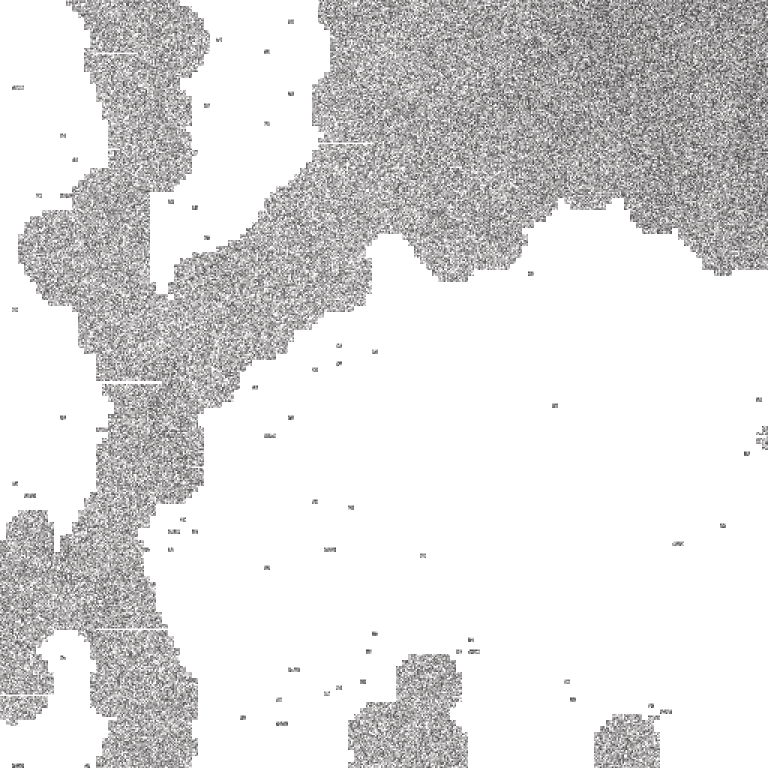
Write a WebGL 1 fragment shader that draws this texture.

```glsl
precision highp float;
// Grainy grey land around a large white bay, with stepped, scalloped coasts.
// A few soft shapes plus noise form the land, scattered discs round its edge,
// and a coarse cell grid steps it; fine grain, slits and specks go on top.

uniform vec2 u_resolution;

const float GRAINS = 512.0;         // fine grains across the canvas
const float CELL = 4.0;             // grains per coast cell
const float DISC_SPACING = 0.06;
const float DISC_RADIUS = 0.043;
const float DISC_INSET = 0.025;     // how far inland disc centres must lie
const float COAST_WOBBLE = 0.075;
const float GRAIN_MEAN = 0.69;
const float GRAIN_SPREAD = 0.42;
const float NORTHEAST_SHADE = 0.08;
const float SLIT_CHANCE = 0.02;
const float SPECK_NEAR = 0.07;      // chance of a speck beside the coast
const float SPECK_FAR = 0.003;      // and in open white
const vec3 PAPER = vec3(1.0);
const vec3 INK_TINT = vec3(1.0, 0.99, 0.988);
const float TAU = 6.28318;

float hash(vec2 p) {
  vec3 q = fract(vec3(p.xyx) * 0.1031);
  q += dot(q, q.yzx + 33.33);
  return fract((q.x + q.y) * q.z);
}

float noise(vec2 p) {
  vec2 i = floor(p), f = fract(p);
  f = f * f * (3.0 - 2.0 * f);
  return mix(mix(hash(i), hash(i + vec2(1.0, 0.0)), f.x),
             mix(hash(i + vec2(0.0, 1.0)), hash(i + 1.0), f.x), f.y);
}

// Positive inside a rounded bar from a to b.
float bar(vec2 p, vec2 a, vec2 b, float radius) {
  vec2 d = b - a;
  float t = clamp(dot(p - a, d) / dot(d, d), 0.0, 1.0);
  return radius - length(p - a - d * t);
}

// Soft height of the land: positive inland, negative offshore.
float land(vec2 p) {
  float columnX = 0.165 + 0.04 * cos(TAU * (p.y - 0.09) / 0.38);
  float column = 0.073 - abs(p.x - columnX);
  float coastY = 0.69 + 0.06 * cos(TAU * (p.x - 0.77) / 0.35);
  float north = min(p.y - coastY, p.x - 0.42);
  float hillY = 0.03 + 0.11 * cos(TAU * (p.x - 0.55) / 0.27) - 0.25 * (p.x - 0.55);
  float hills = min(hillY - p.y, min(p.x - 0.41, 0.9 - p.x));
  float bridge = bar(p, vec2(0.22, 0.5), vec2(0.47, 0.76), 0.08);
  float spur = bar(p, vec2(0.05, 0.32), vec2(0.0, 0.12), 0.05);
  float islet = bar(p, vec2(1.0, 0.43), vec2(1.03, 0.43), 0.05);
  float shape = max(max(max(column, north), max(hills, bridge)), max(spur, islet));
  float wobble = 0.65 * noise(p * 9.0 + 17.0) + 0.35 * noise(p * 22.0 + 5.0) - 0.5;
  return shape + COAST_WOBBLE * wobble;
}

// Land with its edge rounded into scallops by scattered discs.
float scallopedLand(vec2 p) {
  float inside = land(p) - 0.018;
  vec2 home = floor(p / DISC_SPACING);
  for (int j = -1; j <= 1; j++) {
    for (int i = -1; i <= 1; i++) {
      vec2 id = home + vec2(float(i), float(j));
      vec2 jitter = vec2(hash(id + 31.0), hash(id + 67.0));
      vec2 centre = (id + 0.2 + 0.6 * jitter) * DISC_SPACING;
      float radius = DISC_RADIUS * (0.8 + 0.4 * hash(id + 11.0));
      if (land(centre) > DISC_INSET) inside = max(inside, radius - length(p - centre));
    }
  }
  return inside;
}

// Thin white slits, one grain row or two, cut along the cell rows.
bool isSlit(vec2 grain) {
  vec2 strip = floor(grain / vec2(64.0, CELL));
  float along = mod(grain.x, 64.0) / 64.0;
  float span = 0.1 + 0.9 * hash(strip + 201.0);
  float thickness = 1.0 + step(0.6, hash(strip + 77.0));
  return hash(strip + 143.0) < SLIT_CHANCE && along < span
      && mod(grain.y, CELL) < thickness;
}

// Small dark specks, one or two cells wide, thickest near the coast.
bool isSpeck(vec2 grain, float inside) {
  vec2 block = floor(grain / vec2(2.0 * CELL, CELL));
  float cluster = smoothstep(0.45, 0.8, noise(block * vec2(0.2, 0.1) + 40.0));
  float chance = SPECK_FAR + SPECK_NEAR * cluster * smoothstep(-0.12, -0.02, inside);
  float width = CELL * (1.0 + step(0.65, hash(block + 19.0)));
  return hash(block + 301.0) < chance && mod(grain.x, 2.0 * CELL) < width
      && mod(grain.y, CELL) < 3.0;
}

vec3 grainColour(vec2 grain) {
  vec2 p = (floor(grain / CELL) + 0.5) * CELL / GRAINS;
  float inside = scallopedLand(p);
  float spread = hash(grain + 7.0) + hash(grain + 531.0) - 1.0;
  float shade = NORTHEAST_SHADE * smoothstep(1.2, 1.9, p.x + p.y);
  float cloud = 0.06 * (noise(p * 14.0 + 90.0) - 0.5);
  float tone = GRAIN_MEAN - shade + cloud + GRAIN_SPREAD * spread;
  if (inside < 0.0) {
    if (!isSpeck(grain, inside)) return PAPER;
    tone -= 0.1;
  } else if (isSlit(grain)) return PAPER;
  return tone > 0.93 ? PAPER : max(tone, 0.28) * INK_TINT;
}

void main() {
  // Blend neighbouring grains over one screen pixel to smooth their edges.
  vec2 q = gl_FragCoord.xy / u_resolution * GRAINS - 0.5;
  vec2 base = floor(q);
  vec2 blend = clamp((fract(q) - 0.5) * u_resolution / GRAINS + 0.5, 0.0, 1.0);
  vec3 colour = vec3(0.0);
  for (int k = 0; k < 4; k++) {
    vec2 corner = vec2(mod(float(k), 2.0), floor(float(k) / 2.0));
    vec2 w = mix(1.0 - blend, blend, corner);
    float weight = w.x * w.y;
    if (weight > 0.001) colour += weight * grainColour(base + corner);
  }
  gl_FragColor = vec4(colour, 1.0);
}
```
